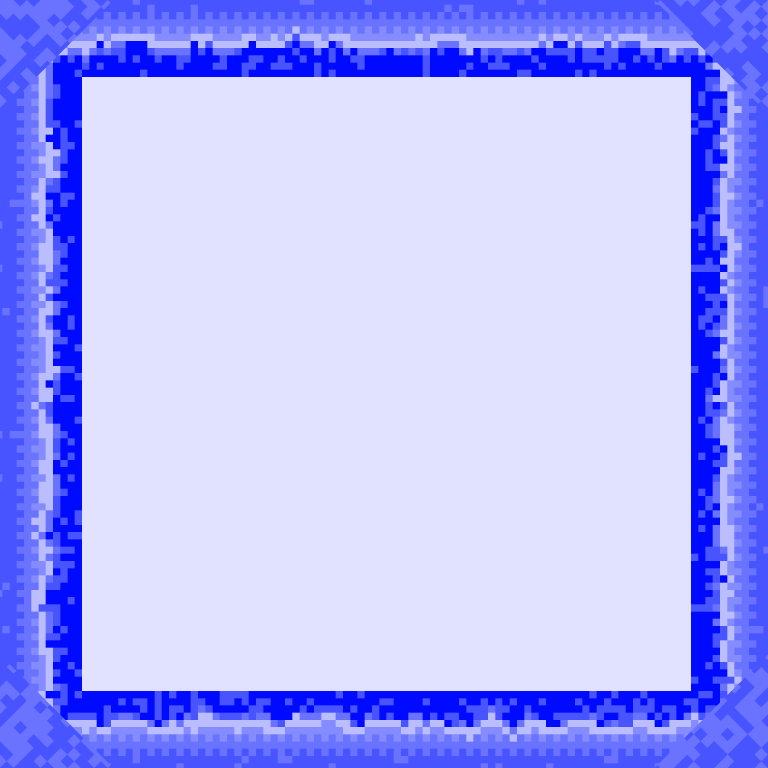
Reproduce this background procedurally as a Shadertoy shader.

```glsl
// A pale square panel framed by a chunky blue mosaic: ragged dark cells by the panel,
// a light crest around them, then a dithered fade, with slanted tiles in the corners.
// Every cell is coloured from its ring number and a hash; supersampling smooths edges.

const vec3 PANEL = vec3(0.88, 0.885, 1.0);
const vec3 CREST = vec3(0.73, 0.74, 1.0);
const vec3 SOFT  = vec3(0.52, 0.55, 1.0);
const vec3 PERI  = vec3(0.41, 0.45, 1.0);
const vec3 MID   = vec3(0.28, 0.33, 1.0);
const vec3 DEEP  = vec3(0.0, 0.04, 1.0);

float hash(vec2 p) {
    vec3 q = fract(p.xyx * vec3(0.1031, 0.1030, 0.0973));
    q += dot(q, q.yzx + 33.33);
    return fract((q.x + q.y) * q.z);
}

// Smooth noise along one side of the frame
float sideNoise(float x, float side) {
    float i = floor(x);
    return mix(hash(vec2(i, side)), hash(vec2(i + 1.0, side)), smoothstep(0.0, 1.0, x - i));
}

// Tiles turned by 45 degrees
vec3 cornerTiles(vec2 uv) {
    vec2 tile = floor(vec2(uv.x + uv.y, uv.x - uv.y) * 57.0);
    return hash(tile + 151.0) < 0.52 ? MID : PERI;
}

// Fade from soft to mid blue through a 2x2 ordered dither
vec3 ditheredFade(vec2 cell, float ring) {
    vec2 odd = mod(cell, 2.0);
    float threshold = 0.5 * abs(odd.x - odd.y) + 0.25 * odd.y;
    float level = floor(clamp((ring - 4.7) * 0.5, 0.0, 2.0) + threshold);
    if (ring > 8.5 && hash(cell + 71.0) < 0.06) return PERI;
    return level < 1.0 ? SOFT : level < 2.0 ? PERI : MID;
}

vec3 scene(vec2 uv) {
    // Cells counted from the lower left corner of the panel
    vec2 count = vec2(84.0, 85.0);
    vec2 cell = floor((uv - vec2(0.1068, 0.1003)) / vec2(0.7929, 0.7994) * count);
    vec2 outside = max(-1.0 - cell, cell - count);
    float ring = max(outside.x, outside.y);
    if (ring < 0.0) return PANEL;

    vec2 toCorner = min(uv, 1.0 - uv);
    if (toCorner.x + toCorner.y < 0.148) return cornerTiles(uv);

    // Ragged height of the dark band, one value for each column of cells
    bool upright = outside.x > outside.y;
    float along = (upright ? cell.y : cell.x) + 40.0;
    float side = upright ? 11.0 + step(0.5, uv.x) : 23.0 + step(0.5, uv.y);
    float rough = 0.6 * sideNoise(along / 3.0, side) + 0.4 * hash(vec2(along, side + 50.0));
    float rise = ring - (1.5 + 2.8 * rough);

    float grain = hash(cell + 200.0);
    if (rise < 0.0) return grain < 0.14 + 0.1 * ring ? MID : DEEP;
    if (rise < 1.0) return grain < 0.3 ? DEEP : grain < 0.65 ? MID : PERI;
    if (rise < 2.2) return CREST;
    return ditheredFade(cell, ring);
}

void mainImage(out vec4 fragColor, in vec2 fragCoord) {
    // Average a 3x3 set of samples in each pixel
    vec3 sum = vec3(0.0);
    for (int i = 0; i < 9; i++) {
        vec2 offset = (vec2(float(i % 3), float(i / 3)) - 1.0) / 3.0;
        sum += scene((fragCoord + offset) / iResolution.xy);
    }
    fragColor = vec4(sum / 9.0, 1.0);
}
```
